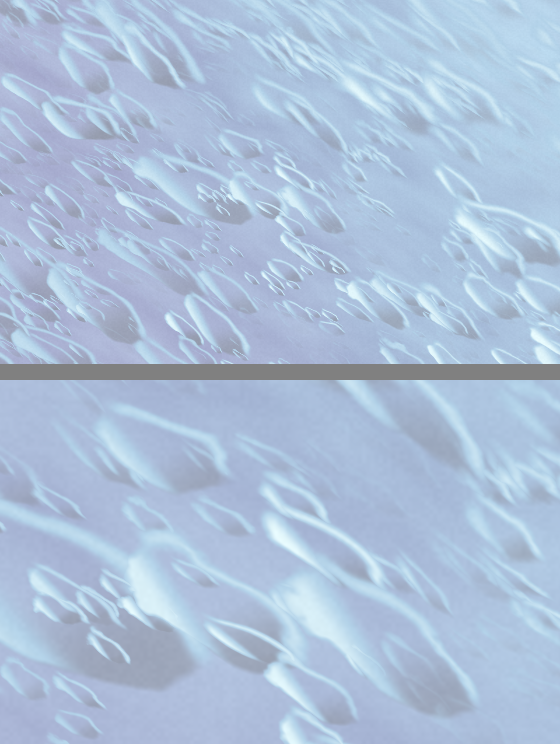
Top, the full canvas; bottom, a detail of the centre.
This texture is drawn by a Shadertoy shader. Its source:

```glsl
const vec3 LAVENDER  = vec3(0.675, 0.706, 0.835);
const vec3 BLUE      = vec3(0.665, 0.755, 0.865);
const vec3 SKY       = vec3(0.715, 0.825, 0.915);
const vec3 GREY      = vec3(0.570, 0.595, 0.650);
const vec3 SHEEN     = vec3(0.695, 0.820, 0.910);
const vec3 HIGHLIGHT = vec3(0.910, 0.985, 0.995);
const float FLOW_ANGLE = -0.57;

float hash(vec2 p) {
    return fract(sin(dot(p, vec2(127.1, 311.7))) * 43758.5453);
}

float noise(vec2 p) {
    vec2 i = floor(p), f = fract(p);
    f = f * f * (3.0 - 2.0 * f);
    float low  = mix(hash(i), hash(i + vec2(1, 0)), f.x);
    float high = mix(hash(i + vec2(0, 1)), hash(i + vec2(1, 1)), f.x);
    return mix(low, high, f.y);
}

float fbm(vec2 p) {
    float sum = 0.0, amp = 0.5;
    for (int i = 0; i < 4; i++) {
        sum += amp * noise(p);
        p = p * 2.03 + 17.3;
        amp *= 0.5;
    }
    return sum / 0.9375;
}

vec2 rotate(vec2 p, float angle) {
    float c = cos(angle), s = sin(angle);
    return vec2(c * p.x + s * p.y, c * p.y - s * p.x);
}

// Light (x) and shade (y) of one drop; q is scaled to its half size
vec2 shadeDrop(vec2 q, float wobble, float soft) {
    float taper = 1.0 - 0.3 * q.x + 0.2 * sin(q.x * 3.0 + wobble * 5.0);
    float d = length(vec2(q.x, q.y / max(taper, 0.35))) - 1.0 + 0.6 * wobble;
    float inside = smoothstep(soft, -soft, d);
    float lowerLeft = smoothstep(0.1, 0.85, dot(q, vec2(-0.65, -0.65)));
    float rim = exp(-pow(d / (0.08 + 0.6 * soft), 2.0)) * smoothstep(0.1, 0.6, q.y + 0.2 * q.x);
    float tail = smoothstep(-0.1, 0.75, q.x - 0.25 * q.y);
    float light = inside * lowerLeft + 0.7 * rim;
    float shade = inside * tail * (1.0 - 0.8 * rim);
    return vec2(light, shade) / (1.0 + 0.25 * soft);
}

// One layer of scattered drops in flow coordinates
vec2 dropLayer(vec2 p, float size, float density, float blur, float seed) {
    vec2 cellSize = size * vec2(2.1, 1.0);
    vec2 cell = floor(p / cellSize);
    float wobble = fbm(p / size * vec2(1.2, 2.4) + seed) - 0.5;
    vec2 result = vec2(0.0);
    for (int y = -1; y <= 1; y++) {
        for (int x = -1; x <= 1; x++) {
            vec2 id = cell + vec2(x, y);
            vec2 key = id + seed;
            vec2 jitter = vec2(hash(key), hash(key + 31.7)) - 0.5;
            vec2 center = (id + 0.5 + 0.7 * jitter) * cellSize;
            float present = step(hash(key + 57.1), density);
            float grow = mix(0.6, 1.1, hash(key + 83.9));
            float slim = mix(0.2, 0.38, hash(key + 12.3));
            vec2 halfSize = size * grow * vec2(0.95, slim);
            vec2 q = rotate(p - center, 0.3 * (hash(key + 5.9) - 0.5)) / halfSize;
            float soft = 0.05 + blur / halfSize.y;
            float strength = present * mix(0.6, 1.1, hash(key + 44.4));
            result = max(result, strength * shadeDrop(q, wobble, soft));
        }
    }
    return result;
}

// Wet ground, lavender at the left and pale toward the far corner
vec3 ground(vec2 uv, vec2 flow) {
    float drift = fbm(uv * 2.5 + 4.0) - 0.5;
    float across = uv.x + 0.35 * uv.y + 0.5 * drift;
    vec3 color = mix(LAVENDER, BLUE, smoothstep(0.35, 1.3, across));
    float far = uv.x + 0.75 * uv.y + 0.4 * drift;
    color = mix(color, SKY, smoothstep(1.5, 2.2, far));
    float streak = fbm(flow * vec2(5.0, 15.0)) - 0.5;
    return color + 0.13 * streak * vec3(0.7, 1.0, 0.75);
}

void mainImage(out vec4 fragColor, in vec2 fragCoord) {
    vec2 uv = fragCoord / iResolution.y;
    vec2 warp = vec2(noise(uv * 6.0), noise(uv * 6.0 + 40.0)) - 0.5;
    vec2 flow = rotate(uv + 0.03 * warp, FLOW_ANGLE);

    // Focus is lost toward the upper right
    float depth = smoothstep(0.75, 1.8, uv.y + 0.55 * uv.x);
    float blur = mix(0.001, 0.016, depth);
    float cluster = smoothstep(0.3, 0.65, fbm(flow * vec2(3.0, 6.0) + 9.0));

    // Drops from large to tiny
    vec2 drops = vec2(0.0);
    float size = 0.18;
    for (int i = 0; i < 4; i++) {
        float level = float(i);
        float density = 0.66 - 0.06 * level;
        float weight = i < 2 ? 1.0 : mix(0.15, 1.0, cluster);
        vec2 layer = dropLayer(flow + 0.37 * level, size, density, blur, 19.0 * level + 3.0);
        drops = max(drops, weight * layer);
        size *= 0.56;
    }

    // Shade, then a blue sheen that rises to a white highlight
    vec3 color = ground(uv, flow);
    float gain = mix(0.75, 1.15, smoothstep(0.1, 1.1, uv.x));
    float light = gain * drops.x;
    color = mix(color, GREY, clamp(0.8 * drops.y * (1.0 - 0.6 * depth), 0.0, 0.9));
    color = mix(color, SHEEN, smoothstep(0.0, 0.4, light));
    color = mix(color, HIGHLIGHT, smoothstep(0.25, 1.1, light));
    color += 0.02 * (noise(uv * 260.0) - 0.5);
    fragColor = vec4(clamp(color, 0.0, 1.0), 1.0);
}
```
